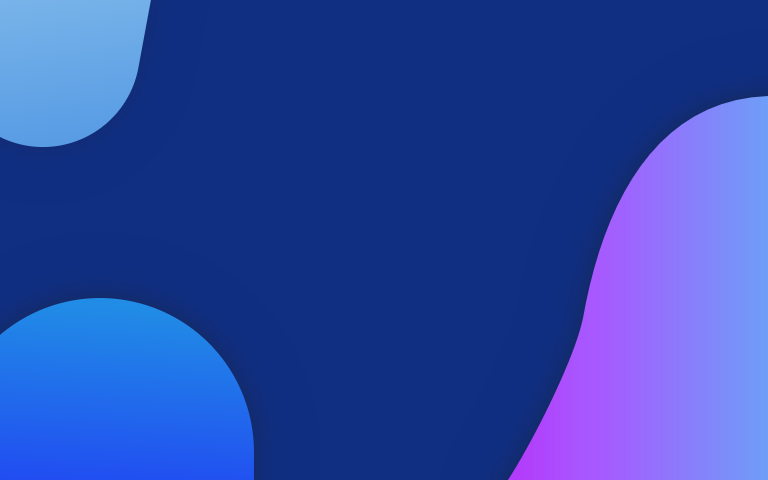
Give the GLSL for this background, as a Shadertoy shader.

```glsl
// Three smooth gradient blobs entering a deep blue field from its edges.
// Two are capsules; the third is bounded by a pair of cubic curves.
// Distances give the antialiased fill and a faint shadow round each blob.

// Lengths are in canvas heights, origin at the lower left.
const float DESIGN_ASPECT = 1.6;
const int CURVE_STEPS = 20;
const float BAND_COUNT = 36.0;

const vec3 FIELD = vec3(0.061, 0.180, 0.508);
const vec3 SHADOW = vec3(0.085, 0.160, 0.350);
const float SHADOW_SIZE = 0.022;

const vec2 SKY_CENTER = vec2(0.0896, 0.8958);
const vec2 SKY_AXIS = vec2(0.182, 0.983);
const float SKY_RADIUS = 0.2021;
const vec3 SKY_LOW = vec3(0.345, 0.610, 0.895);
const vec3 SKY_HIGH = vec3(0.470, 0.705, 0.915);

const vec2 DOME_CENTER = vec2(0.2083, 0.0583);
const vec2 DOME_AXIS = vec2(0.0, -1.0);
const float DOME_RADIUS = 0.3208;
const vec3 DOME_LOW = vec3(0.130, 0.300, 0.945);
const vec3 DOME_HIGH = vec3(0.130, 0.550, 0.900);

const vec3 WAVE_LEFT = vec3(0.700, 0.235, 0.985);
const vec3 WAVE_MID = vec3(0.655, 0.350, 1.000);
const vec3 WAVE_RIGHT = vec3(0.430, 0.620, 0.970);

// Capsule with one rounded end, running on without limit along its axis.
float openCapsule(vec2 p, vec2 center, vec2 axis, float radius) {
    vec2 q = p - center;
    return length(q - axis * max(dot(q, axis), 0.0)) - radius;
}

float segmentDistance(vec2 p, vec2 a, vec2 b) {
    vec2 ab = b - a;
    return length(p - a - ab * clamp(dot(p - a, ab) / dot(ab, ab), 0.0, 1.0));
}

vec2 cubic(vec2 a, vec2 b, vec2 c, vec2 d, float t) {
    float s = 1.0 - t;
    return s * s * s * a + 3.0 * s * t * (s * b + t * c) + t * t * t * d;
}

// Outline of the wave, falling from t = 0 to t = 2.
vec2 waveOutline(float t) {
    vec2 join = vec2(1.2146, 0.3375);
    return t < 1.0
        ? cubic(vec2(1.6, 0.8), vec2(1.3646, 0.7917), vec2(1.2563, 0.5729), join, t)
        : cubic(join, vec2(1.198, 0.256), vec2(1.1146, 0.0875), vec2(1.0583, 0.0), t - 1.0);
}

// Signed distance to the wave; its inside lies right of the outline.
float waveDistance(vec2 p) {
    float nearest = 10.0;
    float side = 1.0;
    vec2 a = waveOutline(0.0);
    for (int i = 1; i <= 2 * CURVE_STEPS; i++) {
        vec2 b = waveOutline(float(i) / float(CURVE_STEPS));
        nearest = min(nearest, segmentDistance(p, a, b));
        if (p.y <= a.y && p.y > b.y) {
            float edgeX = mix(a.x, b.x, (a.y - p.y) / (a.y - b.y));
            side = p.x > edgeX ? -1.0 : 1.0;
        }
        a = b;
    }
    return side * nearest;
}

// Horizontal gradient with faint vertical bands.
vec3 waveColor(float x) {
    float banded = (floor(x * BAND_COUNT) + 0.5) / BAND_COUNT;
    x = mix(x, banded, 0.5);
    vec3 color = mix(WAVE_LEFT, WAVE_MID, smoothstep(1.06, 1.25, x));
    return mix(color, WAVE_RIGHT, clamp((x - 1.25) / 0.35, 0.0, 1.0));
}

// Lays a blob and its shadow over the colour below.
vec3 layBlob(vec3 below, vec3 fill, float d, float shade, float pixel) {
    below = mix(below, SHADOW, shade * exp(-max(d, 0.0) / SHADOW_SIZE));
    return mix(below, fill, clamp(0.5 - d / pixel, 0.0, 1.0));
}

void mainImage(out vec4 fragColor, in vec2 fragCoord) {
    float pixel = 1.0 / iResolution.y;
    vec2 p = fragCoord * pixel;
    // The wave stays attached to the right edge.
    vec2 waveP = p - vec2(iResolution.x * pixel - DESIGN_ASPECT, 0.0);

    float skyT = clamp((p.y - 0.15 * p.x - 0.68) / 0.32, 0.0, 1.0);
    float domeT = clamp((p.y + 0.06 * p.x) / 0.38, 0.0, 1.0);

    vec3 color = FIELD;
    color = layBlob(color, mix(SKY_LOW, SKY_HIGH, skyT),
        openCapsule(p, SKY_CENTER, SKY_AXIS, SKY_RADIUS), 0.25, pixel);
    color = layBlob(color, mix(DOME_LOW, DOME_HIGH, domeT),
        openCapsule(p, DOME_CENTER, DOME_AXIS, DOME_RADIUS), 0.55, pixel);
    color = layBlob(color, waveColor(waveP.x), waveDistance(waveP), 0.6, pixel);
    fragColor = vec4(color, 1.0);
}
```
